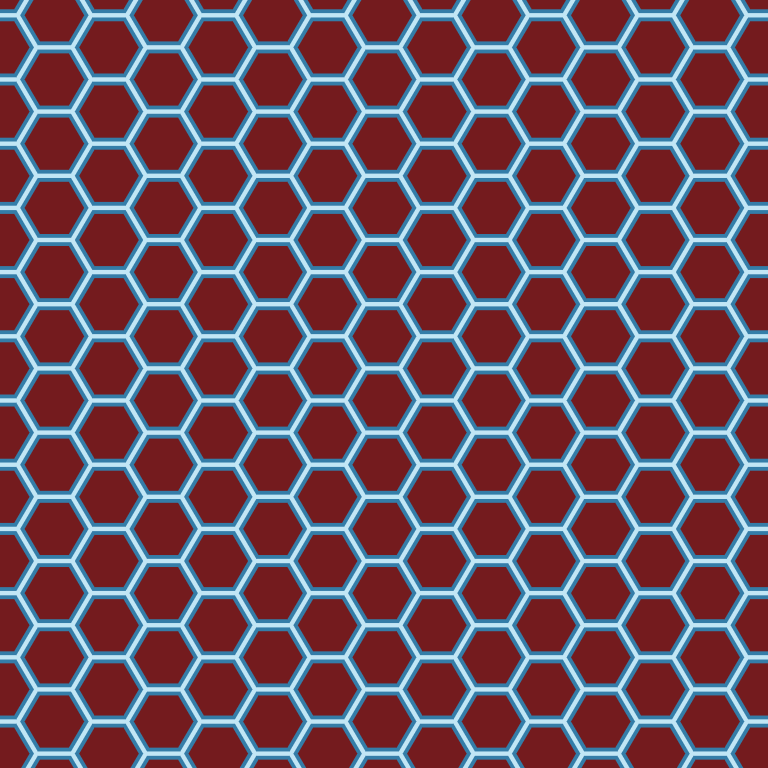
Reproduce this pattern procedurally as a WebGL 1 fragment shader.

```glsl
precision highp float;
// Flat-topped honeycomb of dark red cells, parted by blue bands with a pale core.
// Cell centres form two interleaved rectangular grids; each border is the
// bisector between neighbouring centres, so its distance is exact.

uniform vec2 u_resolution;

const vec2 PERIOD = vec2(0.1423, 0.0836);  // two columns wide, one cell tall
const vec2 CENTRE = vec2(0.4977, 0.4785);  // centre of one cell
const float BAND_HALF_WIDTH = 0.0078;
const float CORE_HALF_WIDTH = 0.00285;

const vec3 CELL_RED = vec3(0.455, 0.107, 0.118);
const vec3 BAND_BLUE = vec3(0.205, 0.490, 0.660);
const vec3 CORE_PALE = vec3(0.755, 0.900, 0.960);

// Offset from the nearest point of a rectangular grid.
vec2 gridOffset(vec2 p, vec2 period) {
  return (fract(p / period + 0.5) - 0.5) * period;
}

// Offset from the nearest centre of the two interleaved grids.
vec2 honeycombOffset(vec2 p, vec2 period) {
  vec2 a = gridOffset(p, period);
  vec2 b = gridOffset(p - 0.5 * period, period);
  return dot(a, a) < dot(b, b) ? a : b;
}

// Distance from inside a cell to its nearest border.
float borderDistance(vec2 offset, vec2 period) {
  vec2 q = abs(offset);
  vec2 diagonal = 0.5 * period;
  float slanted = 0.5 * length(diagonal) - dot(q, normalize(diagonal));
  float level = 0.5 * period.y - q.y;
  return min(slanted, level);
}

// Smooth coverage of a line, one pixel soft at its edge.
float lineCoverage(float dist, float halfWidth, float pixel) {
  return clamp((halfWidth - dist) / pixel + 0.5, 0.0, 1.0);
}

void main() {
  float side = min(u_resolution.x, u_resolution.y);
  vec2 p = gl_FragCoord.xy / side;
  float pixel = 1.0 / side;

  float dist = borderDistance(honeycombOffset(p - CENTRE, PERIOD), PERIOD);

  // Layer the wide band, then its pale core.
  vec3 colour = mix(CELL_RED, BAND_BLUE, lineCoverage(dist, BAND_HALF_WIDTH, pixel));
  colour = mix(colour, CORE_PALE, lineCoverage(dist, CORE_HALF_WIDTH, pixel));
  gl_FragColor = vec4(colour, 1.0);
}
```
